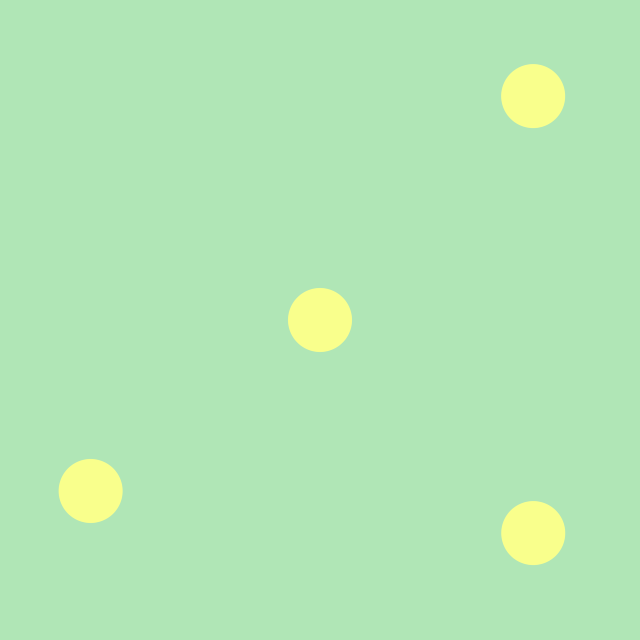
A three.js fragment shader for this pattern:

```glsl
// Sparse yellow dots on a pale green ground: one in the middle, three on an uneven ring.
#define GROUND_COLOR vec3(0.690, 0.902, 0.714)
#define DOT_COLOR vec3(0.976, 1.0, 0.549)
#define DOT_RADIUS 0.05
#define EDGE_SOFTNESS 0.001
#define RING_REACH 0.483
#define RING_SHRINK 0.006
#define START_ANGLE 0.81
#define ANGLE_STEP 1.5345
#define ANGLE_DRIFT 0.0605
#define RING_DOTS 3

varying vec2 vUv;

// Distance on the unit torus, so dots continue across the tile edges
float wrappedDistance(vec2 a, vec2 b) {
  return length(fract(a - b + 0.5) - 0.5);
}

// Ring position with a slowly growing step and shrinking reach
vec2 ringCenter(float n) {
  float angle = START_ANGLE - ANGLE_STEP * n - ANGLE_DRIFT * n * n;
  float reach = RING_REACH - RING_SHRINK * n * (n + 1.0);
  return vec2(0.5) + reach * vec2(cos(angle), sin(angle));
}

void main() {
  // Nearest dot centre, starting from the middle one
  float nearest = wrappedDistance(vUv, vec2(0.5));
  for (int i = 0; i < RING_DOTS; i++) {
    nearest = min(nearest, wrappedDistance(vUv, ringCenter(float(i))));
  }

  // Flat colours with a smoothed rim
  float coverage = 1.0 - smoothstep(-EDGE_SOFTNESS, EDGE_SOFTNESS, nearest - DOT_RADIUS);
  gl_FragColor = vec4(mix(GROUND_COLOR, DOT_COLOR, coverage), 1.0);
}
```
